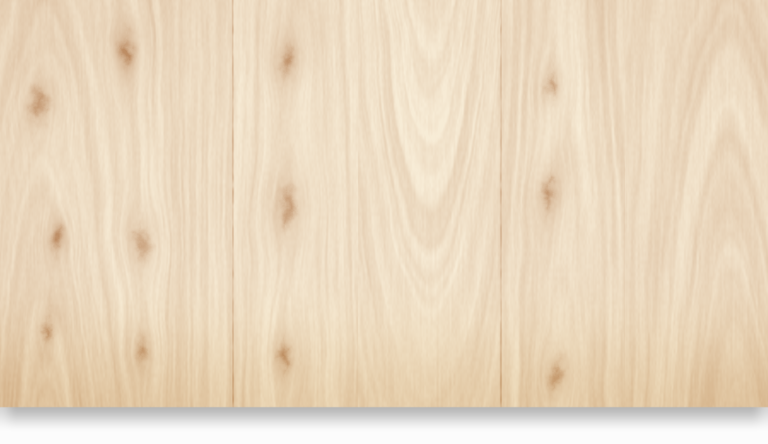
This texture is drawn by a Shadertoy shader. Its source:

```glsl
// Pale oak planks with vertical grain, arches and knots, above a soft grey shadow.

float hash(vec2 p) {
    vec3 q = fract(vec3(p.xyx) * 0.1031);
    q += dot(q, q.yzx + 33.33);
    return fract((q.x + q.y) * q.z);
}

float noise(vec2 p) {
    vec2 cell = floor(p), f = fract(p);
    f = f * f * (3.0 - 2.0 * f);
    return mix(mix(hash(cell), hash(cell + vec2(1, 0)), f.x),
               mix(hash(cell + vec2(0, 1)), hash(cell + vec2(1, 1)), f.x), f.y);
}

float fbm(vec2 p) {
    float sum = 0.0, gain = 0.5;
    for (int i = 0; i < 4; i++) {
        sum += gain * noise(p);
        p = p * 2.03 + 17.3;
        gain *= 0.5;
    }
    return sum;
}

// Bends the grain around scattered knots; z gathers their darkness.
vec3 bendAroundKnots(vec2 p) {
    float lanes[4] = float[](0.11, 0.31, 0.63, 1.25);
    vec3 bent = vec3(p, 0.0);
    for (int i = 0; i < 12; i++) {
        vec2 id = vec2(i % 4, i / 4);
        vec2 centre = vec2(lanes[i % 4] + 0.05 * (hash(id + 3.0) - 0.5),
                           0.15 + 0.33 * id.y + 0.16 * (hash(id + 8.0) - 0.3));
        float size = mix(0.011, 0.024, hash(id + 21.0));
        vec2 d = p - centre;
        d.x -= 0.25 * d.y * (hash(id + 5.0) - 0.3);
        vec2 e = d / size * vec2(1.0, 0.55);
        bent.x -= d.x * 0.75 * exp(-dot(e, e) * 0.16);
        vec2 ragged = e + 1.6 * (vec2(fbm(p * 45.0), fbm(p * 45.0 + 9.0)) - 0.47);
        bent.z += 0.45 * exp(-dot(ragged, ragged) * 1.8)
                + 0.22 * exp(-dot(e, e) * 0.3)
                + 0.14 * exp(-abs(ragged.x) * 3.0 - abs(e.y) * 0.5);
    }
    return bent;
}

vec3 wood(vec2 p) {
    // Each plank: left edge, centre of its arches, tilt of the arches.
    vec3 planks[5] = vec3[](vec3(-1.0, 0.10, 0.18), vec3(0.525, 0.68, 0.04),
                            vec3(0.806, 0.97, -0.24), vec3(1.128, 1.27, 0.05),
                            vec3(1.408, 1.65, 0.20));
    vec3 plank = planks[0];
    for (int i = 1; i < 5; i++) if (p.x >= planks[i].x) plank = planks[i];

    // Growth field: straight at the sides, arched near the plank centre
    vec3 bent = bendAroundKnots(p);
    float dx = bent.x - plank.y;
    dx += 0.05 * (fbm(vec2(p.x * 5.0, p.y * 2.2) + plank.x * 7.0) - 0.47);
    float arch = exp(-dx * dx / 0.03);
    float field = sqrt(dx * dx + 0.0015) + plank.z * (p.y - 0.45) * arch;
    field += 0.008 * (fbm(p * vec2(16.0, 9.0)) - 0.47);
    float side = step(0.0, dx) * (1.0 - arch) * 0.6;

    // Growth rings, broad bands and fine fibres
    float broad = noise(vec2(field * 28.0 + plank.x * 31.0, p.y * 1.2 + side));
    float rings = noise(vec2(field * 85.0 + plank.x * 53.0, p.y * 1.5 + side));
    float lines = noise(vec2(field * 165.0 + plank.x * 71.0, p.y * 2.5 + side));
    float fibre = noise(vec2(bent.x * 210.0, p.y * 14.0));
    float pores = noise(p * vec2(260.0, 110.0));
    float tone = 0.19 + 0.14 * (broad - 0.5) + 0.17 * (rings - 0.5)
               + 0.13 * (lines - 0.5) + 0.09 * (fibre - 0.5) + 0.06 * (pores - 0.5);
    tone += 0.16 * (fbm(p * vec2(6.0, 2.0) + 40.0) - 0.47);
    tone += bent.z * (0.75 + 0.5 * rings);

    // Warm darkening towards the sides and the lower edge
    float aspect = iResolution.x / iResolution.y;
    float edge = abs(p.x / aspect - 0.5) * 2.0;
    float low = 1.0 - smoothstep(0.06, 0.42, p.y);
    tone += 0.12 * edge * edge - 0.05 + 0.23 * low * low + 0.05 * smoothstep(0.75, 1.0, p.y);

    // Two thin joints, worn unevenly
    float joint = min(abs(p.x - 0.525), abs(p.x - 1.128));
    float worn = 0.35 + 0.65 * noise(vec2(3.0, p.y * 60.0));
    tone += 0.42 * worn * (1.0 - smoothstep(0.0006, 0.0038, joint));

    vec3 pale = vec3(0.97, 0.925, 0.84), brown = vec3(0.77, 0.60, 0.45);
    vec3 color = mix(pale, brown, clamp(tone, 0.0, 1.15));
    return color - vec3(0.0, 0.005, 0.035) * low;
}

void mainImage(out vec4 fragColor, in vec2 fragCoord) {
    vec2 p = fragCoord / iResolution.y;
    float pixel = 1.0 / iResolution.y;
    float boardBottom = 0.083;

    // Shadow on white, weaker at both ends
    float depth = (boardBottom - p.y) / boardBottom;
    float fromEnd = min(p.x, iResolution.x / iResolution.y - p.x);
    float shadow = 1.0 - smoothstep(-0.1, 0.72, depth);
    shadow *= mix(0.55, 1.0, smoothstep(0.0, 0.04, fromEnd));
    vec3 ground = vec3(0.99 - 0.29 * shadow);

    float board = smoothstep(-pixel, pixel, p.y - boardBottom);
    fragColor = vec4(mix(ground, wood(p), board), 1.0);
}
```
